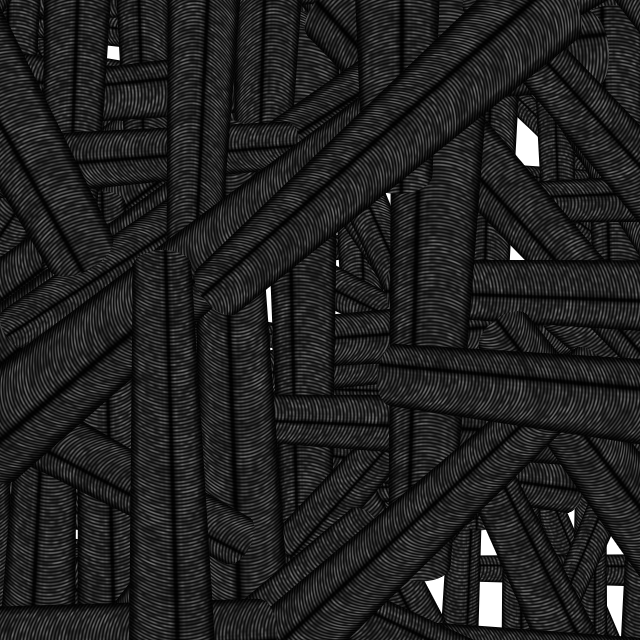
This pattern is drawn by a WebGL 2 fragment shader. Its source:

```glsl
#version 300 es
precision highp float;
// Draws a dense tangle of dark, finely ringed tubes in perspective over white.

uniform vec2 u_resolution;
out vec4 outColor;

const int TUBE_COUNT = 150;
const float RADIUS_NEAR = 0.072;
const float RADIUS_FAR = 0.020;
const float TAPER = 0.24;          // widening towards the outer end
const float RING_PERIOD = 0.0054;  // spacing of the fine rings
const float PLACEMENT_SPAN = 1.35; // tube centres reach past the canvas
const vec2 VANISHING_POINT = vec2(0.52, 0.43);
const vec3 BACKGROUND = vec3(1.0);
const vec3 TUBE_DARK = vec3(0.045);
const vec3 TUBE_LIGHT = vec3(0.37);
const float GOLDEN = 0.618034;
const float PI = 3.14159;

float hash(vec2 p) {
    return fract(sin(dot(p, vec2(127.1, 311.7))) * 43758.5453);
}

// Random value per ring, varying smoothly around the tube.
float ringNoise(float ring, float around, float seed) {
    float cell = floor(around);
    float f = smoothstep(0.0, 1.0, around - cell);
    float row = ring + seed * 57.0;
    return mix(hash(vec2(row, cell)), hash(vec2(row, cell + 1.0)), f);
}

// Mostly upright, level and free diagonal directions.
float tubeAngle(float id) {
    float family = fract(0.62 + id * GOLDEN);
    float wobble = hash(vec2(id, 3.0)) - 0.5;
    if (family < 0.25) return 0.5 * PI + 0.10 * wobble;
    if (family < 0.50) return 0.35 * wobble;
    float lean = mix(0.45, 1.2, hash(vec2(id, 4.0)));
    return family < 0.75 ? lean : -lean;
}

// Surface of a tube: s runs along the arched rings, v across from -1 to 1.
vec3 tubeColor(float s, float v, float slope, float id, float pixel) {
    float around = asin(clamp(v, -1.0, 1.0));
    float coord = s / RING_PERIOD;
    float ring = floor(coord);

    // Fine rings, faded where they become narrower than the pixels.
    float sharpness = 1.0 - smoothstep(0.42, 0.75, pixel * slope / RING_PERIOD);
    float wave = 0.5 - 0.5 * cos(2.0 * PI * fract(coord)) * sharpness;

    // Broken dashes and wider segments.
    float dashes = mix(0.35, 1.15, ringNoise(ring, around * 7.0, id));
    float segment = floor(ring / 5.0);
    float patches = mix(0.72, 1.15, ringNoise(segment, around * 2.0, id + 0.5));

    // Dark lengthwise seam with fading ripples beside it.
    float seam = mix(-0.15, 0.4, hash(vec2(id, 8.0)));
    float d = abs(v - seam);
    float seamShade = mix(0.12, 1.0, smoothstep(0.02, 0.13, d));
    seamShade *= 1.0 - 0.4 * exp(-5.0 * d) * (0.5 + 0.5 * cos(d * 55.0));
    float rim = 1.0 - abs(v);
    float rimShade = smoothstep(0.0, 0.28, rim);
    rimShade *= 1.0 - 0.35 * exp(-9.0 * rim) * (0.5 + 0.5 * cos(rim * 70.0));

    float shade = seamShade * mix(0.12, 1.0, rimShade);
    return shade * mix(TUBE_DARK, TUBE_LIGHT, wave * dashes * patches);
}

void main() {
    float pixel = 1.0 / min(u_resolution.x, u_resolution.y);
    vec2 uv = (gl_FragCoord.xy - 0.5 * u_resolution) * pixel + 0.5;
    vec3 color = vec3(0.0);
    float remaining = 1.0;

    // Composite from the nearest tube to the farthest.
    for (int i = 0; i < TUBE_COUNT; i++) {
        float id = float(i);
        float depth = sqrt(id / float(TUBE_COUNT));

        // Even quasi-random placement; axes point away from the vanishing point.
        vec2 spot = fract(vec2(0.57, 0.70) + id * vec2(0.75488, 0.56984));
        vec2 center = 0.5 + (spot - 0.5) * PLACEMENT_SPAN;
        float angle = tubeAngle(id);
        vec2 axis = vec2(cos(angle), sin(angle));
        if (dot(center - VANISHING_POINT, axis) < 0.0) axis = -axis;

        vec2 q = uv - center;
        float x = dot(q, axis);
        float y = dot(q, vec2(-axis.y, axis.x));
        float halfLength = mix(0.30, 0.46, hash(vec2(id, 1.0)));
        float size = mix(0.8, 1.15, hash(vec2(id, 2.0)));
        float radius = mix(RADIUS_NEAR, RADIUS_FAR, depth) * size;
        radius *= 1.0 + TAPER * clamp(x / halfLength, -1.2, 1.2);
        float v = y / radius;

        // Tapered sides with rounded ends.
        float cap = 0.55 * radius * sqrt(max(1.0 - v * v, 0.0));
        float edge = max(abs(y) - radius, abs(x) - halfLength - cap);
        float coverage = clamp(0.5 - edge / pixel, 0.0, 1.0);
        if (coverage <= 0.0) continue;

        // Rings arch outwards, a little lopsided.
        float arch = mix(0.25, 0.65, hash(vec2(id, 5.0)));
        float lean = v - 0.5 * (hash(vec2(id, 6.0)) - 0.5);
        float s = x + arch * radius * lean * lean;
        float slope = length(vec2(1.0, 2.0 * arch * lean));

        color += remaining * coverage * tubeColor(s, v, slope, id, pixel);
        remaining *= 1.0 - coverage;
        if (remaining < 0.005) break;
    }

    outColor = vec4(color + remaining * BACKGROUND, 1.0);
}
```
